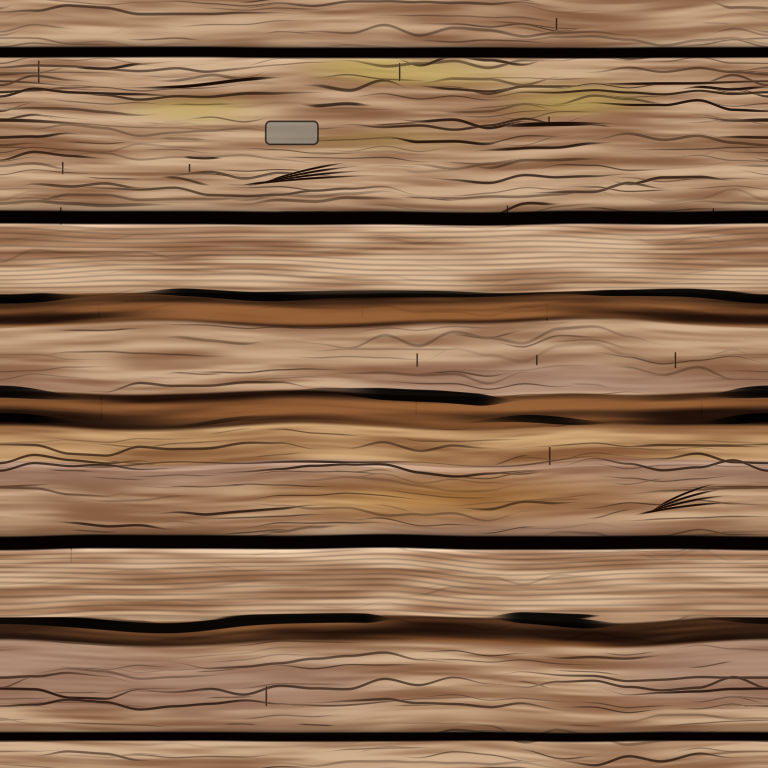
This texture is drawn by a WebGL 1 fragment shader. Its source:

```glsl
precision highp float;
// Weathered horizontal timber boards, tiling in both directions.
// Stretched wrapped noise makes the grain; black gaps and shaded recesses
// part the boards; tapered strokes on wrapped grids make the cracks.
uniform vec2 u_resolution;

float hash(vec2 p) {
  vec3 q = fract(p.xyx * 0.1031);
  q += dot(q, q.yzx + 33.33);
  return fract((q.x + q.y) * q.z);
}

// Value noise that wraps after the given cells
float noise(vec2 uv, float nx, float ny) {
  vec2 n = vec2(nx, ny), p = uv * n, i = floor(p), f = fract(p);
  f *= f * (3.0 - 2.0 * f);
  vec2 a = mod(i, n) + n, b = mod(i + 1.0, n) + n;
  return mix(mix(hash(a), hash(vec2(b.x, a.y)), f.x),
             mix(hash(vec2(a.x, b.y)), hash(b), f.x), f.y);
}

float stroke(float dist, float halfWidth) {
  float soft = 0.8 / u_resolution.y;
  return 1.0 - smoothstep(halfWidth - soft, halfWidth + soft, dist);
}

float band(float y, float top, float bottom) {
  return smoothstep(top - 0.002, top + 0.002, y) - smoothstep(bottom - 0.003, bottom + 0.003, y);
}

// Tapered, slightly bent cracks, one per grid cell
float cracks(vec2 p, vec2 cells, float seed, float width) {
  vec2 g = p * cells;
  float ink = 0.0;
  for (int n = 0; n < 9; n++) {
    float k = float(n), row = floor(k / 3.0);
    vec2 cell = floor(g) + vec2(k - 3.0 * row, row) - 1.0;
    vec2 key = mod(cell, cells) + seed;
    vec2 d = g - cell - vec2(hash(key + 17.0), hash(key + 41.0));
    float t = d.x / mix(0.15, 0.95, hash(key));
    float bend = 0.6 * noise(vec2(p.x, hash(key + 5.0)), 22.0, 8.0) - 0.3;
    float tilt = 0.25 * t * (hash(key + 3.0) - 0.5);
    float taper = 1.0 - smoothstep(0.4, 1.0, abs(t));
    ink = max(ink, taper * hash(key + 9.0) * stroke(abs(d.y - bend - tilt) / cells.y, width * taper));
  }
  return ink;
}

// Long split whose thickness fades in and out
float split(vec2 p, float at, float width) {
  vec2 s = vec2(p.x, at);
  float open = smoothstep(0.3, 0.75, noise(s, 7.0, 31.0));
  return open * stroke(abs(p.y - at - 0.012 * noise(s, 9.0, 53.0) + 0.006), width * open);
}

// Curved cracks that spread from one root
float fan(vec2 p, float len, float rise) {
  float ink = 0.0, t = p.x / len;
  for (int i = 0; i < 4; i++) {
    float k = float(i), curve = rise * (0.4 + 0.3 * k) * t * (1.6 - 0.7 * t);
    float ends = smoothstep(0.05 * k, 0.2 + 0.05 * k, t) * (1.0 - smoothstep(0.6, 1.1 - 0.08 * k, t));
    ink = max(ink, ends * stroke(abs(p.y + curve - 0.004 * k), 0.0013 * ends));
  }
  return ink;
}

// Short upright butt joints
float joints(vec2 p) {
  vec2 cells = vec2(5.0, 16.0), g = p * cells, key = floor(g) + 7.0;
  vec2 d = abs(fract(g) - vec2(0.2 + 0.6 * hash(key), 0.5)) / cells;
  return step(0.72, hash(key + 23.0)) * stroke(d.x, 0.0009) * stroke(d.y, 0.004 + 0.012 * hash(key + 4.0));
}

void main() {
  vec2 p = gl_FragCoord.xy / u_resolution;
  p.y = 1.0 - p.y;
  float y = p.y + 0.004 * (noise(p, 8.0, 6.0) - 0.5);
  float clean = band(y, 0.294, 0.382) + band(y, 0.716, 0.803), old = band(y, 0.076, 0.277);
  vec2 q = vec2(p.x, y + (1.0 - 0.9 * clean) * 0.018 * (noise(p, 5.0, 12.0) - 0.5));

  // Grain and broad tints
  float fibre = 0.4 * noise(q, 4.0, 56.0) + 0.35 * noise(q, 9.0, 130.0) + 0.25 * noise(q, 16.0, 250.0);
  vec3 wood = mix(vec3(0.53, 0.37, 0.26), vec3(0.81, 0.68, 0.55), smoothstep(0.18, 0.8, fibre));
  float ridge = 0.5 + 0.5 * sin(6.2832 * (q.y * 150.0 + 2.0 * noise(p, 6.0, 20.0)));
  wood *= 1.0 + clean * (0.06 - 0.2 * ridge * ridge);
  float mauve = band(q.y, 0.43, 0.505) + band(q.y, 0.6, 0.7) + band(q.y, 0.835, 0.955);
  wood = mix(wood, vec3(0.6, 0.46, 0.4), 0.55 * mauve * smoothstep(0.25, 0.75, noise(q, 3.0, 18.0)));
  float moss = old * smoothstep(0.45, 0.85, noise(q, 4.0, 22.0)) * (1.0 - smoothstep(0.15, 0.22, y));
  wood = mix(wood, vec3(0.73, 0.64, 0.33), 0.65 * moss);
  vec2 stain = (p - vec2(0.6, 0.648)) / vec2(0.2, 0.03);
  wood *= mix(vec3(1.0), vec3(0.98, 0.88, 0.6), max(exp(-dot(stain, stain)), 0.4 * band(q.y, 0.55, 0.6)));
  wood += 0.18 * stroke(abs(q.y - 0.606), 0.003) * noise(p, 6.0, 9.0);

  // Cracks, splits and joints
  float ink = max(0.85 * cracks(q, vec2(3.0, 34.0), 11.0, 0.0016), 0.6 * cracks(q, vec2(6.0, 60.0), 83.0, 0.0008));
  ink = max(ink, max(old * cracks(q, vec2(5.0, 38.0), 57.0, 0.0018), 0.8 * joints(p)));
  ink = max(ink, max(split(q, 0.108, 0.002), split(q, 0.163, 0.0028)));
  ink = max(ink, max(split(q, 0.6, 0.002), split(q, 0.915, 0.002))) * (1.0 - 0.8 * clean);
  ink = max(ink, max(fan(p - vec2(0.82, 0.672), 0.14, 0.05), fan(p - vec2(0.3, 0.243), 0.19, 0.04)));
  wood = mix(wood, vec3(0.1, 0.05, 0.025), ink);

  // Grey inset chip
  float chip = length(max(abs(p - vec2(0.38, 0.173)) - vec2(0.028, 0.009), 0.0)) - 0.006;
  wood = mix(wood, vec3(0.52, 0.47, 0.41) + 0.1 * fibre, stroke(chip, 0.0));
  wood *= 1.0 - 0.7 * stroke(abs(chip), 0.001);

  // Recesses with brown strands under a dark lip
  float recess = band(q.y, 0.382, 0.425) + band(q.y, 0.508, 0.553) + band(q.y, 0.803, 0.834);
  float strand = smoothstep(0.25, 0.8, 0.6 * noise(q, 3.0, 84.0) + 0.4 * fibre);
  wood = mix(wood, mix(vec3(0.09, 0.035, 0.012), vec3(0.56, 0.35, 0.19), strand), 0.92 * recess);
  float lip = max(split(q, 0.384, 0.006), max(split(q, 0.512, 0.008), split(q, 0.806, 0.006)));
  wood *= 1.0 - 0.92 * max(lip, split(q, 0.546, 0.006));

  // Black gaps, shaded above and lit below
  for (int i = 0; i < 4; i++) {
    vec3 gap = i == 0 ? vec3(0.069, 0.006, 0.1) : i == 1 ? vec3(0.284, 0.0078, 0.3)
             : i == 2 ? vec3(0.706, 0.008, 0.3) : vec3(0.96, 0.005, 0.05);
    float d = y - gap.x, rim = abs(d) - gap.y, glow = exp(-max(rim, 0.0) / 0.004);
    wood = d < 0.0 ? wood * (1.0 - 0.45 * glow) : wood + gap.z * glow;
    wood = mix(wood, vec3(0.02, 0.008, 0.004), 1.0 - smoothstep(-0.001, 0.0025, rim));
  }
  gl_FragColor = vec4(wood, 1.0);
}
```
